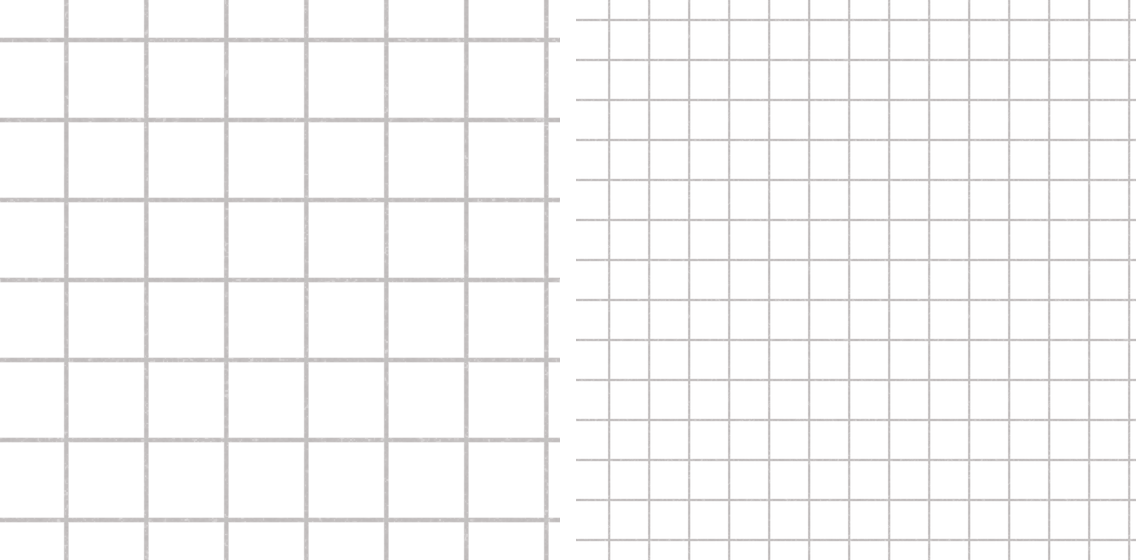
Left, the tile; right, the same tile 2 across and 2 down.
Give the GLSL for this pattern, as a WebGL 1 fragment shader.

```glsl
precision highp float;
// Square white tiles, seven by seven, parted by thin mottled warm-grey grout lines.

uniform vec2 u_resolution;

const float TILES = 7.0;
const vec2 LINE_OFFSET = vec2(0.829, 0.5); // line centres within one repeat
const float GROUT_WIDTH = 0.056;           // as a share of one repeat
const float EDGE_SOFTNESS = 0.012;

const vec3 TILE_COLOR = vec3(1.0);
const vec3 GROUT_COLOR = vec3(0.765, 0.750, 0.750);
const vec3 JOINT_COLOR = vec3(0.770, 0.765, 0.760);
const vec3 FLECK_COLOR = vec3(0.845, 0.835, 0.835);

float hash(vec2 p) {
  return fract(sin(dot(p, vec2(127.1, 311.7))) * 43758.5453);
}

// Value noise that wraps after a whole number of cells
float wrappedNoise(vec2 uv, float cells) {
  vec2 p = uv * cells;
  vec2 i = floor(p);
  vec2 f = fract(p);
  f = f * f * (3.0 - 2.0 * f);
  vec2 lo = mod(i, cells);
  vec2 hi = mod(i + 1.0, cells);
  float bottom = mix(hash(lo), hash(vec2(hi.x, lo.y)), f.x);
  float top = mix(hash(vec2(lo.x, hi.y)), hash(hi), f.x);
  return mix(bottom, top, f.y);
}

// Distance to the nearest vertical (x) and horizontal (y) line
vec2 lineDistance(vec2 cell, vec2 offset) {
  return abs(fract(cell - offset + 0.5) - 0.5);
}

vec2 lineCoverage(vec2 dist, float width, float softness) {
  float halfWidth = 0.5 * width;
  return 1.0 - smoothstep(halfWidth - softness, halfWidth + softness, dist);
}

vec3 groutColor(vec2 uv, float joint) {
  float fine = wrappedNoise(uv, TILES * 44.0);
  float coarse = wrappedNoise(uv, TILES * 18.0);
  float fleck = smoothstep(0.58, 0.95, 0.6 * fine + 0.4 * coarse);
  vec3 color = mix(GROUT_COLOR, FLECK_COLOR, 0.8 * fleck);
  color += 0.03 * (coarse - 0.5) + 0.025 * (fine - 0.5);
  return mix(color, JOINT_COLOR, 0.75 * joint);
}

void main() {
  vec2 uv = gl_FragCoord.xy / u_resolution;
  float pixel = TILES / min(u_resolution.x, u_resolution.y);
  float softness = max(EDGE_SOFTNESS, 0.75 * pixel);

  // Grout mask, with crossings kept smoother than the runs
  vec2 dist = lineDistance(uv * TILES, LINE_OFFSET);
  vec2 lines = lineCoverage(dist, GROUT_WIDTH, softness);
  float grout = max(lines.x, lines.y);
  float joint = lines.x * lines.y;

  gl_FragColor = vec4(mix(TILE_COLOR, groutColor(uv, joint), grout), 1.0);
}
```
